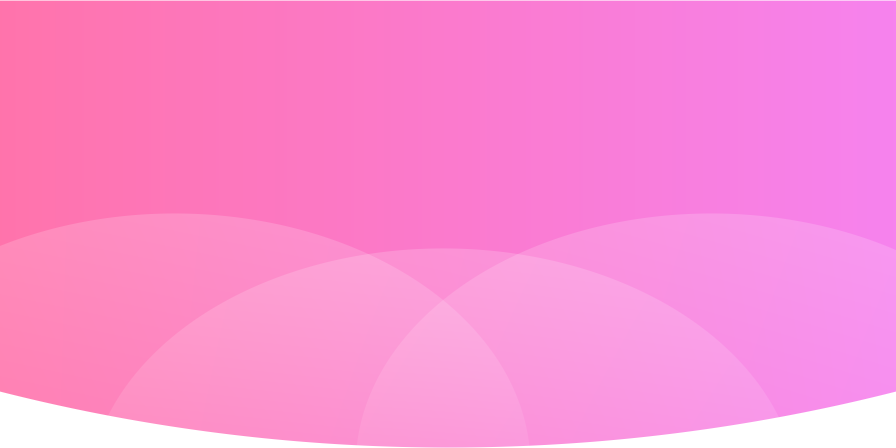
A WebGL 1 fragment shader for this background:

```glsl
precision highp float;
// A pink to violet panel with a bowed lower edge on white, overlaid with
// three translucent ellipses whose white tint fades downwards.
// Shapes are signed distances in a space two units wide and one unit high.

#define ELLIPSE_RADII vec2(0.794, 0.5625)
#define ELLIPSE_SPACING 0.599
#define MIDDLE_CENTER vec2(0.989, -0.117)
#define SIDE_RAISE 0.078
#define TINT_TOP 0.18
#define TINT_BASE 0.07
#define BOW_RADIUS 4.0625
#define PANEL_BOTTOM 0.001
#define PANEL_TOP 0.9987

uniform vec2 u_resolution;

const vec3 PINK = vec3(1.0, 0.452, 0.672);
const vec3 ORCHID = vec3(0.984, 0.478, 0.803);
const vec3 VIOLET = vec3(0.965, 0.512, 0.932);
const vec3 WHITE = vec3(1.0);

// Fraction of a pixel covered by a shape at signed distance d.
float coverage(float d) {
    return clamp(0.5 - d * u_resolution.y, 0.0, 1.0);
}

// Approximate signed distance to an axis-aligned ellipse at the origin.
float ellipseDistance(vec2 p, vec2 radii) {
    float k = length(p / radii);
    float slope = length(p / (radii * radii));
    return k * (k - 1.0) / max(slope, 0.0001);
}

vec3 panelGradient(float t) {
    vec3 leftHalf = mix(PINK, ORCHID, t * 2.0);
    vec3 rightHalf = mix(ORCHID, VIOLET, t * 2.0 - 1.0);
    return mix(leftHalf, rightHalf, step(0.5, t));
}

void main() {
    vec2 uv = gl_FragCoord.xy / u_resolution;
    vec2 p = uv * vec2(2.0, 1.0);
    vec3 color = panelGradient(uv.x);

    // Overlapping ellipses: left, middle, right.
    for (int i = -1; i <= 1; i++) {
        float side = float(i);
        vec2 center = MIDDLE_CENTER + vec2(side * ELLIPSE_SPACING, abs(side) * SIDE_RAISE);
        vec2 q = p - center;
        float height = clamp(q.y / ELLIPSE_RADII.y, 0.0, 1.0);
        float tint = mix(TINT_BASE, TINT_TOP, height);
        color = mix(color, WHITE, tint * coverage(ellipseDistance(q, ELLIPSE_RADII)));
    }

    // Panel outline: a large circle below and a straight edge above.
    float bow = length(p - vec2(1.0, BOW_RADIUS + PANEL_BOTTOM)) - BOW_RADIUS;
    float panel = coverage(max(bow, p.y - PANEL_TOP));
    gl_FragColor = vec4(mix(WHITE, color, panel), 1.0);
}
```
